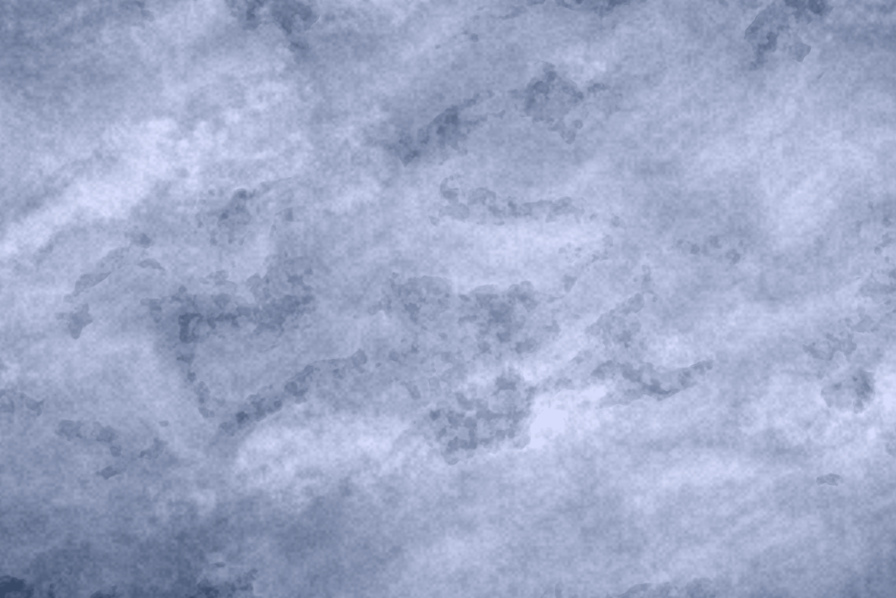
This texture is drawn by a Shadertoy shader. Its source:

```glsl
const vec3 SLATE = vec3(0.30, 0.36, 0.48);
const vec3 FROST = vec3(0.80, 0.83, 0.95);
const float BASE_TONE = 0.72;
const float CLOUD_CONTRAST = 0.75;
const float MOTTLE_CONTRAST = 0.48;
const float GRAIN_CONTRAST = 0.36;
const float STAIN_DEPTH = 0.40;
const float RIM_DEPTH = 0.14;
const float PALE_LIFT = 0.20;
const float VIGNETTE_DEPTH = 0.36;
const float FLOOR_DEPTH = 0.15;
const float SLANT = 0.38;               // stroke direction in radians
const vec2 STRETCH = vec2(0.65, 1.25);  // features run along the slant

float hash(vec2 p) {
    return fract(sin(dot(p, vec2(127.1, 311.7))) * 43758.5453);
}

float noise(vec2 p) {
    vec2 cell = floor(p);
    vec2 f = fract(p);
    f = f * f * (3.0 - 2.0 * f);
    float low = mix(hash(cell), hash(cell + vec2(1, 0)), f.x);
    float high = mix(hash(cell + vec2(0, 1)), hash(cell + vec2(1, 1)), f.x);
    return mix(low, high, f.y);
}

float fbm(vec2 p, int octaves) {
    float sum = 0.0, amplitude = 0.5, total = 0.0;
    for (int i = 0; i < octaves; i++) {
        sum += amplitude * noise(p);
        total += amplitude;
        p = mat2(1.6, 1.2, -1.2, 1.6) * p + 17.3;
        amplitude *= 0.55;
    }
    return sum / total;
}

void mainImage(out vec4 fragColor, in vec2 fragCoord) {
    vec2 uv = fragCoord / iResolution.xy;
    vec2 p = fragCoord / iResolution.y;

    // Slanted, warped coordinates for the brushed layers
    float c = cos(SLANT), s = sin(SLANT);
    vec2 brushed = mat2(c, -s, s, c) * p * STRETCH;
    vec2 warp = vec2(fbm(p * 5.0 + 3.1, 4), fbm(p * 5.0 + 41.7, 4)) - 0.5;
    brushed += 0.16 * warp;

    // Broad clouds, mid-size mottling and fine plaster grain
    float cloud = fbm(brushed * 3.2 + 8.0, 5) - 0.5;
    float mottle = fbm(brushed * 13.0 + 23.0, 5) - 0.5;
    float speckle = fbm(p * 62.0 + 5.0, 3);
    float grain = mix(speckle, noise(p * 190.0), 0.4) - 0.5;
    float tone = BASE_TONE + CLOUD_CONTRAST * cloud
               + MOTTLE_CONTRAST * mottle + GRAIN_CONTRAST * grain;

    // Worn dark stains, broken up by speckle, with a thin ragged rim
    float field = fbm(brushed * 5.5 + 61.0, 5) + 0.10 * (speckle - 0.5);
    float stain = smoothstep(0.60, 0.72, field);
    float worn = smoothstep(0.34, 0.66, speckle + 0.4 * mottle);
    float rim = smoothstep(0.60, 0.63, field) * smoothstep(0.67, 0.64, field);
    tone -= STAIN_DEPTH * stain * mix(0.3, 1.0, worn);
    tone -= RIM_DEPTH * rim * worn;

    // Pale scuffed patches
    float scuff = fbm(brushed * 4.3 + 97.0, 5) + 0.12 * (speckle - 0.5);
    tone += PALE_LIFT * smoothstep(0.57, 0.72, scuff) * (1.0 - stain);

    // Darker corners and lower edge
    float corner = smoothstep(0.36, 0.82, length(uv - vec2(0.54, 0.52)));
    float lowerEdge = smoothstep(0.26, 0.0, uv.y + 0.25 * cloud);
    tone -= VIGNETTE_DEPTH * corner + FLOOR_DEPTH * lowerEdge;

    fragColor = vec4(mix(SLATE, FROST, clamp(tone, -0.15, 1.08)), 1.0);
}
```
